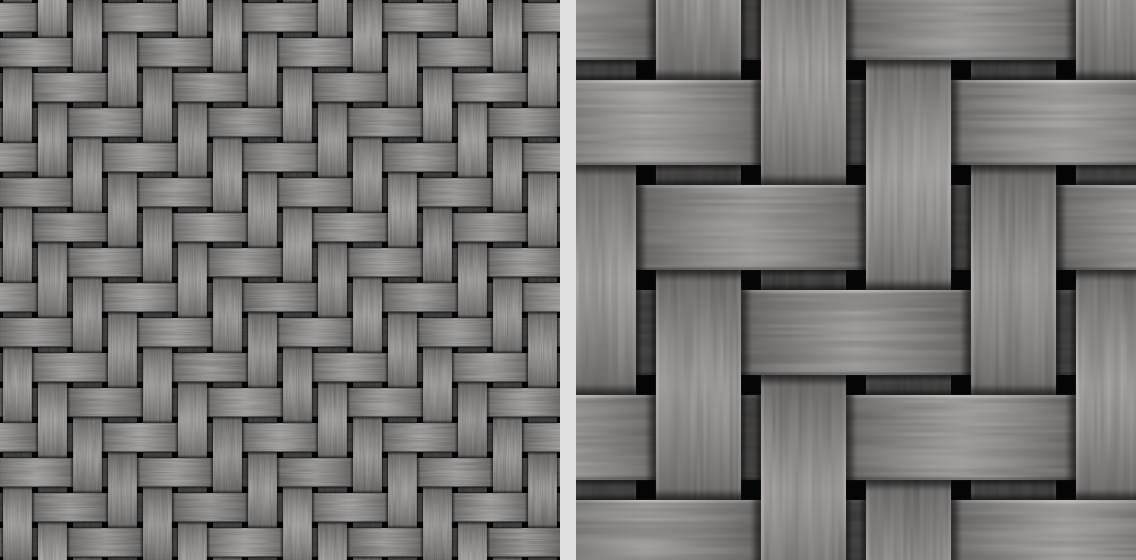
Left: the whole. Right: its middle third, enlarged.
Give the GLSL for this pattern, as a WebGL 2 fragment shader.

```glsl
#version 300 es
precision highp float;

uniform vec2 u_resolution;
out vec4 fragColor;

const float STRIPS = 16.0;       // strips in each direction
const float HALF_WIDTH = 0.406;  // half a strip, in units of the pitch
const float HALF_SPAN = 1.094;   // half the raised length of a strip
const vec3 WARM_TINT = vec3(1.012, 0.996, 0.985);
const vec3 GAP_COLOR = vec3(0.02);

float hash(vec2 p, float seed) {
    return fract(sin(dot(p, vec2(12.9898, 78.233)) + seed * 37.719) * 43758.5453);
}

// Value noise whose lattice wraps after the given period
float wrapNoise(vec2 p, vec2 period, float seed) {
    vec2 i = floor(p);
    vec2 f = fract(p);
    f = f * f * (3.0 - 2.0 * f);
    vec2 a = mod(i, period);
    vec2 b = mod(i + 1.0, period);
    return mix(mix(hash(a, seed), hash(vec2(b.x, a.y), seed), f.x),
               mix(hash(vec2(a.x, b.y), seed), hash(b, seed), f.x), f.y);
}

// Fine scratches running along x, centred on zero
float brushed(vec2 p, float seed) {
    vec2 fine = vec2(1.5, 32.0);
    vec2 coarse = vec2(0.75, 12.0);
    float scratches = wrapNoise(p * fine, STRIPS * fine, seed) - 0.5;
    float bands = wrapNoise(p * coarse, STRIPS * coarse, seed + 3.0) - 0.5;
    return 0.075 * scratches + 0.04 * bands;
}

// Signed distance along a strip from the middle of its raised part
float raisedOffset(float along, float shift) {
    return mod(along + shift, 4.0) - 2.0;
}

// Brightness along the strip: raised arch, or the dark sunken part
float archShade(float offset) {
    float d = abs(offset);
    float t = min(d / HALF_SPAN, 1.0);
    float raised = 0.595 - 0.19 * pow(t, 1.3);
    raised *= 1.0 - 0.55 * smoothstep(0.89, 1.0, t);
    float sunken = mix(0.25, 0.13, smoothstep(0.02, 0.094, 2.0 - d));
    return d < 1.5 ? raised : sunken;
}

float stripMask(float across, float pixel) {
    return 1.0 - smoothstep(-0.5, 0.5, (abs(across) - HALF_WIDTH) / pixel);
}

// p.x runs along the strip and p.y across it
vec3 stripColor(vec2 p, float shift, vec2 rimGain, float seed) {
    float row = floor(p.y);
    float across = fract(p.y) - 0.5;
    float offset = raisedOffset(p.x, shift);
    float segment = mod(floor((p.x + shift) / 4.0), STRIPS / 4.0);
    float shade = archShade(offset);

    // Scratches and tone differ from one raised part to the next
    float variation = brushed(p, seed) + 0.035 * (hash(vec2(segment, row), seed) - 0.5);
    shade *= 1.0 + 1.8 * variation;

    // Thin bevel on both long edges
    float rim = 1.0 - smoothstep(0.015, 0.04, HALF_WIDTH - abs(across));
    shade *= 1.0 + rim * (across > 0.0 ? rimGain.y : rimGain.x);
    return shade * WARM_TINT;
}

void main() {
    vec2 p = gl_FragCoord.xy / u_resolution * STRIPS;
    vec2 pixel = STRIPS / u_resolution;
    vec2 cell = floor(p);
    vec2 local = fract(p) - 0.5;

    // Each strip shifts the twill by one step
    float shiftH = cell.y + 3.0;
    float shiftV = cell.x + 1.0;
    vec3 horizontal = stripColor(p, shiftH, vec2(-0.22, 0.2), 1.0);
    vec3 vertical = stripColor(p.yx, shiftV, vec2(0.16, 0.1), 2.0);
    float maskH = stripMask(local.y, pixel.y);
    float maskV = stripMask(local.x, pixel.x);

    // Two over, two under
    float horizontalOnTop = step(abs(raisedOffset(p.x, shiftH)), 1.0);
    vec3 color = mix(GAP_COLOR, horizontal, maskH);
    color = mix(color, vertical, maskV * (1.0 - maskH * horizontalOnTop));
    fragColor = vec4(color, 1.0);
}
```
